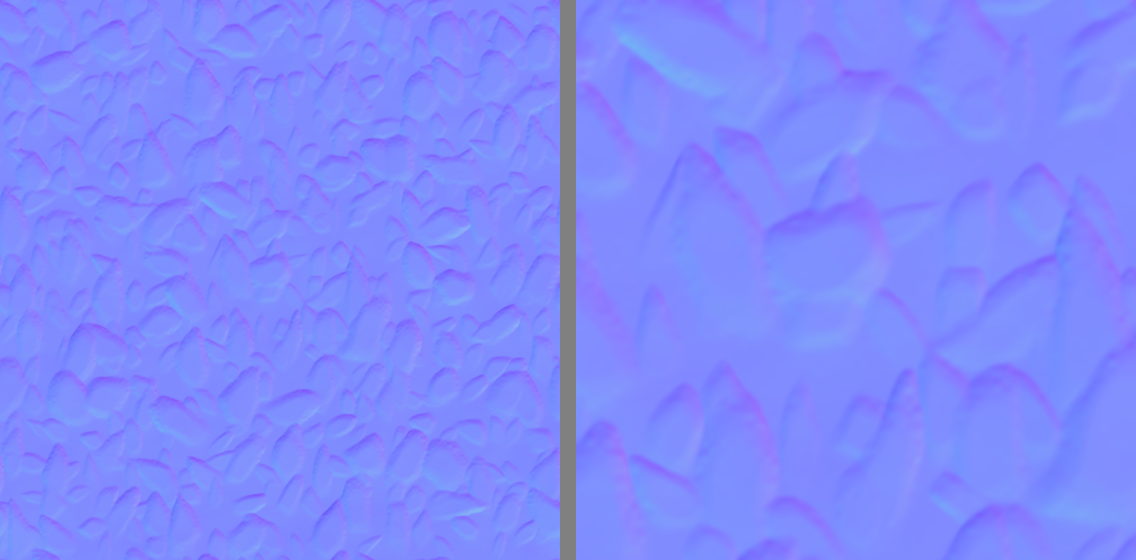
Left, the full canvas; right, a detail of the centre.
Write a three.js fragment shader that draws this texture map.

```glsl
varying vec2 vUv;

vec3 hash3(vec2 p) {
  vec3 q = fract(p.xyx * vec3(0.1031, 0.1030, 0.0973));
  q += dot(q, q.yxz + 33.33);
  return fract((q.xxy + q.yzz) * q.zyx);
}

// Value noise that repeats after a whole number of cells
float noise(vec2 uv, float cells) {
  vec2 p = uv * cells;
  vec2 i = floor(p);
  vec2 f = fract(p);
  f = f * f * (3.0 - 2.0 * f);
  float a = hash3(mod(i, cells)).x;
  float b = hash3(mod(i + vec2(1.0, 0.0), cells)).x;
  float c = hash3(mod(i + vec2(0.0, 1.0), cells)).x;
  float d = hash3(mod(i + 1.0, cells)).x;
  return mix(mix(a, b, f.x), mix(c, d, f.x), f.y);
}

float smoothMax(float a, float b, float k) {
  float blend = max(k - abs(a - b), 0.0) / k;
  return max(a, b) + 0.25 * k * blend * blend;
}

// Rounded polygon with uneven sides: 0 at the centre, 1 on the outline
float polygon(vec2 q, float seed) {
  float sum = 0.0;
  for (int k = 0; k < 6; k++) {
    float side = float(k);
    float jitter = fract(seed * (side + 1.0) * 7.13);
    float angle = (side + 0.8 * jitter) * 1.0472;
    float reach = 0.82 + 0.3 * fract(jitter * 5.7);
    float m = max(dot(q, vec2(cos(angle), sin(angle))), 0.0) / reach;
    m *= m * m;
    sum += m * m;
  }
  return pow(sum + 1e-9, 1.0 / 6.0);
}

// Tallest stone of one layer at this place
float stones(vec2 uv, vec2 cells, float ragged, float grit) {
  vec2 p = uv * cells;
  vec2 base = floor(p);
  float height = 0.0;
  for (int y = -1; y <= 1; y++) {
    for (int x = -1; x <= 1; x++) {
      vec2 cell = base + vec2(float(x), float(y));
      vec2 id = mod(cell, cells) + cells.x * 3.0;
      vec3 place = hash3(id);
      vec3 form = hash3(id + 71.0);
      vec2 offset = p - cell - 0.15 - 0.7 * place.xy;
      offset.y *= cells.x / cells.y;

      // Mostly upright, a few lying over, narrower at the top
      float lean = 2.0 * place.z - 1.0;
      float angle = 1.2 * lean * abs(lean) + 0.2 * lean;
      float c = cos(angle);
      float s = sin(angle);
      vec2 q = mat2(c, s, -s, c) * offset;
      q /= vec2(0.33 + 0.2 * form.x, 0.62 + 0.34 * form.y);
      q.x *= 1.0 + 0.28 * clamp(q.y, -1.2, 1.2);

      // Crisp upper edge, lower edge fading into the ground
      float d = polygon(q, form.z + 0.13) + 0.17 * ragged;
      float rise = clamp((1.0 - d) / 0.6, 0.0, 1.0);
      float upper = smoothstep(-0.6, 0.6, q.y);
      float dome = rise * mix(rise * (3.0 - 2.0 * rise), 2.0 - rise, upper);
      vec2 tilt = vec2(form.z - 0.5, 0.55 + 0.5 * place.x) * vec2(0.06, 0.034);
      float top = 0.026 + 0.022 * form.x + dot(tilt, offset);
      float rim = dome * (1.0 - dome) * 4.0 * (0.25 + 0.75 * upper);
      float stone = (dome * top + rim * grit * 0.009) / cells.x;
      height = smoothMax(height, stone, 0.011 / cells.x);
    }
  }
  return height;
}

float surface(vec2 uv) {
  float coarse = noise(uv, 38.0) - 0.5;
  float fine = noise(uv, 96.0) - 0.5;
  float grain = noise(uv, 190.0) - 0.5;
  float ragged = coarse + 0.35 * fine;
  float grit = fine + 0.6 * grain;
  float large = stones(uv, vec2(13.0, 9.0), ragged, grit);
  float small = stones(uv + 0.37, vec2(22.0, 16.0), ragged, grit);
  float ground = 0.003 * noise(uv, 9.0) + 0.0012 * noise(uv, 19.0);
  ground += 0.0003 * coarse + 0.00006 * fine + 0.00003 * grain;
  return smoothMax(large, small, 0.0008) + ground;
}

void main() {
  // Slope by central differences, packed as a tangent-space normal
  vec2 e = vec2(0.0014, 0.0);
  vec2 slope = vec2(surface(vUv + e.xy) - surface(vUv - e.xy),
                    surface(vUv + e.yx) - surface(vUv - e.yx)) / (2.0 * e.x);
  vec3 normal = normalize(vec3(0.003 - 0.5 * slope.x, 0.088 + 1.1 * slope.y, 1.0));
  gl_FragColor = vec4(0.5 + 0.5 * normal, 1.0);
}
```
